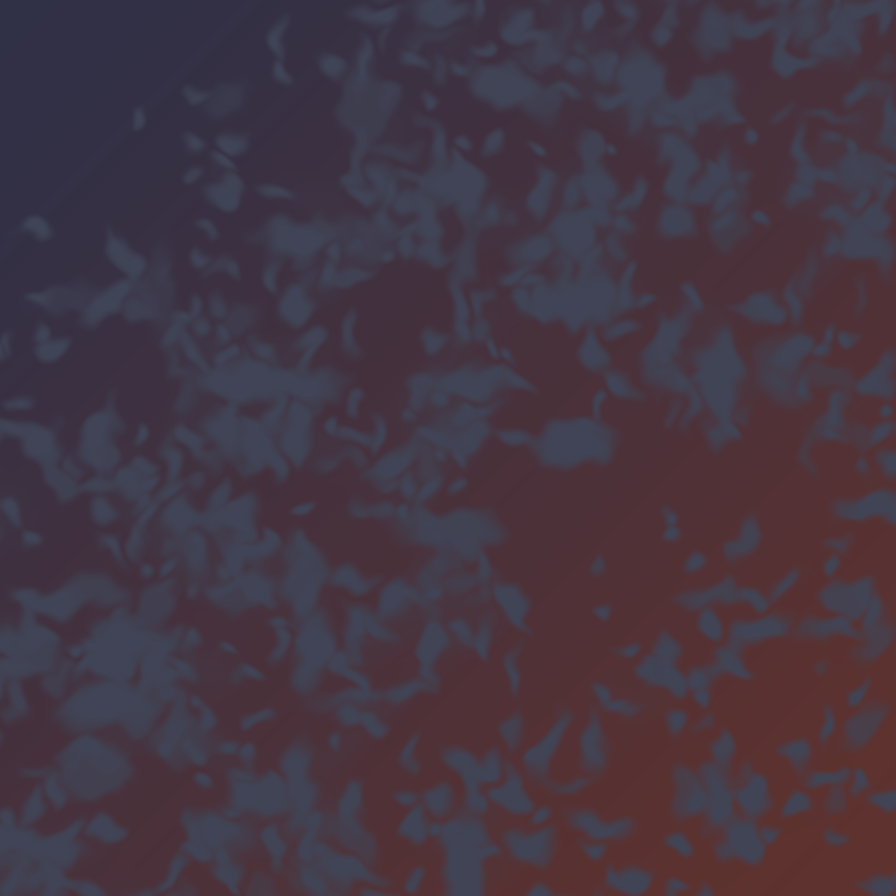
Reproduce this texture procedurally as a three.js fragment shader.

```glsl
// Blurry slate flecks clustered in a diagonal drift over a dusk gradient.
// The flecks are soft ellipses scattered on jittered grids at several scales;
// layered sines decide where they crowd together and where they thin out.
varying vec2 vUv;

vec2 hash2(vec2 p) {
  vec3 q = fract(p.xyx * vec3(0.1031, 0.1030, 0.0973));
  q += dot(q, q.yzx + 33.33);
  return fract((q.xx + q.yz) * q.zy);
}

// 0 at the upper left corner, 1 at the lower right
float diagonal(vec2 p) {
  return 0.5 * (p.x + 1.0 - p.y);
}

// Chance that a fleck appears at p
float crowding(vec2 p) {
  float d = diagonal(p);
  float drift = smoothstep(0.08, 0.36, d) * (1.0 - 0.45 * smoothstep(0.58, 0.82, d));
  vec2 w = p + 0.05 * sin(p.yx * 13.0 + vec2(1.0, 3.2));
  float clumps = sin(w.x * 17.0 + w.y * 9.0 + 0.6) * sin(w.y * 19.0 - w.x * 7.0 + 1.9);
  clumps += 0.6 * sin(w.x * 33.0 - w.y * 21.0) * sin(w.y * 37.0 + w.x * 11.0 + 2.0);
  float clearing = 1.0 - smoothstep(0.06, 0.2, length((p - vec2(0.69, 0.41)) * vec2(1.0, 0.9)));
  return drift * clamp(0.48 + 0.42 * clumps, 0.06, 0.95) * (1.0 - 0.9 * clearing);
}

// Soft cover of one layer of ellipses on a grid of `cells` per side
float flecks(vec2 p, float cells, float seed, float blur) {
  vec2 home = floor(p * cells);
  float bare = 1.0;
  for (int j = -1; j <= 1; j++) {
    for (int i = -1; i <= 1; i++) {
      vec2 cell = home + vec2(float(i), float(j));
      vec2 key = cell + seed;
      vec2 place = hash2(key);
      vec2 shape = hash2(key + 57.3);
      vec2 mood = hash2(key + 113.7);
      vec2 center = (cell + 0.2 + 0.6 * place) / cells;

      // Most flecks lie along an axis, the others at any angle
      float turn = mood.y < 0.55 ? floor(mood.y * 40.0) * 1.5708 : mood.y * 14.0;
      float c = cos(turn);
      float s = sin(turn);
      vec2 q = mat2(c, -s, s, c) * (p - center);
      vec2 radius = vec2(0.26 + 0.55 * shape.x * shape.x, 0.2 + 0.14 * shape.y) / cells;
      float edge = (length(q / radius) - 1.0) * radius.y;

      float present = step(mood.x, crowding(center));
      float strength = mix(0.45, 1.0, smoothstep(0.0, 0.5, hash2(key + 201.1).x));
      bare *= 1.0 - present * strength * (1.0 - smoothstep(-blur, blur, edge));
    }
  }
  return 1.0 - bare;
}

void main() {
  // Dusk gradient from indigo through plum to rust
  float d = diagonal(vUv);
  vec3 indigo = vec3(0.19, 0.19, 0.275);
  vec3 plum = vec3(0.275, 0.19, 0.235);
  vec3 rust = vec3(0.37, 0.195, 0.18);
  vec3 color = mix(indigo, plum, smoothstep(0.02, 0.52, d));
  color = mix(color, rust, smoothstep(0.4, 1.0, d));

  // Ragged outlines from a small wavy warp
  vec2 p = vUv + 0.005 * sin(vUv.yx * 71.0 + 4.0 * sin(vUv * 23.0));
  p += 0.0025 * sin(vUv.yx * 163.0 + 3.0 * sin(vUv * 47.0));

  // Large patches, mid flecks and small dots
  float bare = 1.0 - flecks(p, 13.0, 11.0, 0.009);
  bare *= 1.0 - flecks(p, 22.0, 43.0, 0.007);
  bare *= 1.0 - flecks(p, 34.0, 87.0, 0.006);

  // Thin haze inside the crowded areas
  float haze = 0.22 * smoothstep(0.35, 0.85, crowding(vUv));
  float cover = 1.0 - bare * (1.0 - haze);

  vec3 slate = vec3(0.25, 0.27, 0.34);
  gl_FragColor = vec4(mix(color, slate, 0.96 * cover), 1.0);
}
```
